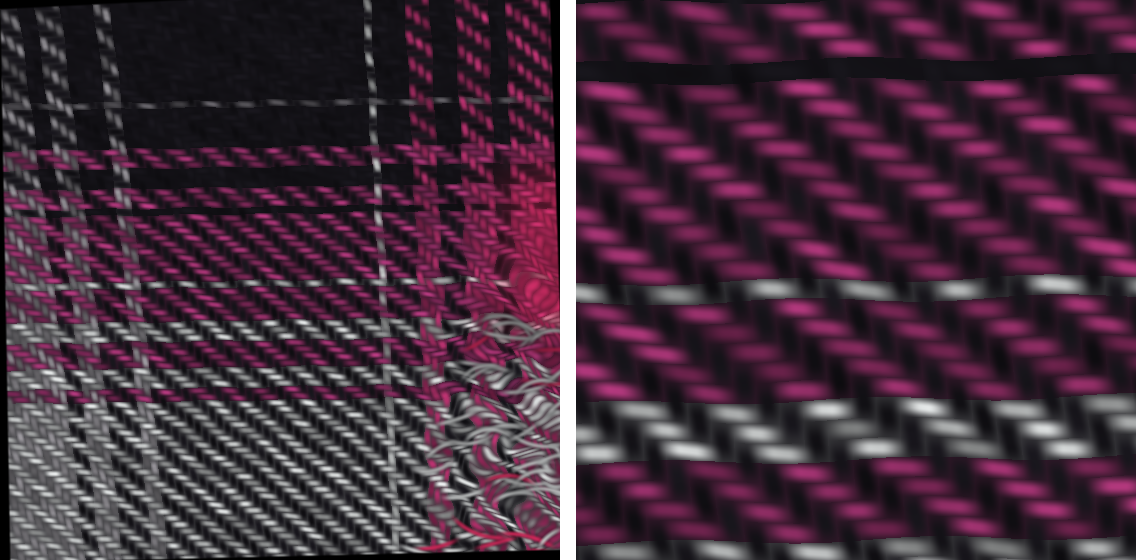
Left, the full canvas; right, a detail of the centre.
Write a Shadertoy shader that draws this texture.

```glsl
// Woven twill plaid in black, grey and magenta, fraying into loose strands at the lower right
#define WARP_COUNT 66.5
#define WEFT_COUNT 84.0
#define STRANDS 40
#define STRAND_WIDTH 0.0036
#define FRAY_WARP 0.013
#define THREAD_VARIATION 0.50
#define BLACK vec3(0.085, 0.078, 0.10)
#define GAP vec3(0.050, 0.045, 0.063)
#define MAGENTA vec3(0.60, 0.19, 0.42)
#define CRIMSON vec3(0.80, 0.15, 0.34)
#define GREY vec3(0.53, 0.52, 0.54)
#define WHITE vec3(0.74, 0.75, 0.75)

float hash(vec2 p) {
    p = fract(p * vec2(0.1031, 0.1137));
    p += dot(p, p.yx + 33.33);
    return fract((p.x + p.y) * p.x * 17.0);
}

float within(float x, float a, float b) { return step(a, x) * step(x, b); }

// One inside radius r, falling to zero over a band of half width w
float soft(float d, float r, float w) { return 1.0 - smoothstep(r - w, r + w, d); }

// Signed distance along a thread from the centre of its nearest float
float floatOffset(float x) { return mod(x + 2.0, 4.0) - 2.0; }

// Vertical stripes
vec3 warpColor(float u) {
    float grey = step(u, 0.025) + within(u, 0.063, 0.103) + within(u, 0.168, 0.202);
    float pink = within(u, 0.728, 0.760) + within(u, 0.815, 0.870) + step(0.897, u);
    vec3 c = mix(BLACK, GREY, grey);
    c = mix(c, mix(MAGENTA, CRIMSON, 0.3), pink);
    return mix(c, WHITE, step(abs(u - 0.650), 0.5 / WARP_COUNT));
}

// Horizontal stripes, with v measured downwards
vec3 weftColor(float v) {
    float pink = within(v, 0.265, 0.302) + within(v, 0.331, 0.367) + within(v, 0.378, 0.710);
    float white = within(v, 0.573, 0.613) + within(v, 0.650, 0.686) + step(0.710, v);
    vec3 c = mix(mix(BLACK, MAGENTA, pink), WHITE, white);
    c = mix(c, GREY, 0.6 * step(abs(v - 0.190), 0.5 / WEFT_COUNT));
    return mix(c, WHITE, step(abs(v - 0.502), 0.5 / WEFT_COUNT));
}

// Two-over, two-under weave in thread units t
vec3 weave(vec2 t) {
    vec2 id = floor(t), f = fract(t) - 0.5;
    float alongWeft = floatOffset(t.x - id.y - 1.0);
    float alongWarp = floatOffset(t.y - id.x - 2.0);
    vec2 weftId = vec2(floor((t.x - id.y + 1.0) / 4.0), id.y) + 50.0;
    vec2 warpId = vec2(id.x, floor((t.y - id.x) / 4.0) + 200.0) + 50.0;
    float weftRandom = hash(weftId), warpRandom = hash(warpId);

    // Rounded, tapered floats of uneven length
    float weftLength = 0.70 + 0.25 * hash(weftId.yx + 9.0);
    float warpLength = 0.70 + 0.25 * hash(warpId.yx + 9.0);
    float weft = soft(abs(alongWeft), weftLength, 0.62) * soft(abs(f.y - 0.13 * alongWeft), 0.34, 0.30);
    float warp = soft(abs(alongWarp), warpLength, 0.62) * soft(abs(f.x - 0.14 * alongWarp), 0.36, 0.30);

    vec3 warpDye = warpColor((id.x + 0.5) / WARP_COUNT);
    vec3 weftDye = weftColor((id.y + 0.5) / WEFT_COUNT);
    vec3 ground = GAP + 0.15 * (warpDye - BLACK) + 0.22 * (weftDye - BLACK) + 0.02;
    vec3 c = mix(ground, warpDye * (1.12 - THREAD_VARIATION * warpRandom), warp);
    return mix(c, weftDye * (1.18 - THREAD_VARIATION * weftRandom), weft);
}

// Curved loose fibres scattered over the frayed corner
vec3 addStrands(vec3 c, vec2 p) {
    for (int i = 0; i < STRANDS; i++) {
        float k = float(i) + 1.0;
        vec4 h = vec4(hash(vec2(k, 3.1)), hash(vec2(k, 17.7)), hash(vec2(k, 41.3)), hash(vec2(k, 73.9)));
        vec2 center = vec2(0.70 + 0.31 * sqrt(h.x), 0.55 + 0.45 * h.y);
        float angle = mix(-0.75, 0.40, h.z);
        vec2 q = mat2(cos(angle), -sin(angle), sin(angle), cos(angle)) * (p - center);
        float bend = mix(-8.0, 10.0, h.w);
        float d = abs(q.y - bend * q.x * q.x) / sqrt(1.0 + 4.0 * bend * bend * q.x * q.x);
        float ends = soft(abs(q.x), 0.022 + 0.026 * h.z, 0.014);
        vec3 dye = mix(WHITE, CRIMSON, step(0.72, fract(h.x * 7.0 + h.w)));
        c = mix(c, GAP, 0.30 * ends * soft(d, 2.0 * STRAND_WIDTH, 1.5 * STRAND_WIDTH));
        c = mix(c, dye * (0.70 + 0.32 * h.y), 0.9 * ends * soft(d, STRAND_WIDTH, STRAND_WIDTH));
    }
    return c;
}

void mainImage(out vec4 fragColor, in vec2 fragCoord) {
    vec2 p = fragCoord / iResolution.xy;
    p.y = 1.0 - p.y;

    // Cloth lies slightly askew, with ripples growing toward the fray
    float fray = smoothstep(0.66, 0.95, p.x) * smoothstep(0.28, 0.65, p.y);
    vec2 ripple = vec2(sin(p.y * 61.0 + 3.0 * sin(p.x * 23.0)), sin(p.x * 47.0 + 2.0 * sin(p.y * 31.0)));
    vec2 cloth = p + FRAY_WARP * fray * ripple + 0.0016 * sin(p.yx * 41.0 + 2.0 * sin(p * 17.0));
    cloth.x -= (0.14 - 0.12 * p.x) * p.y;
    cloth.y += 0.015 * (p.x - 0.5);

    vec3 c = weave(cloth * vec2(WARP_COUNT, WEFT_COUNT));

    // Warmer, denser dye where the magenta stripes cross
    float warm = smoothstep(0.80, 1.0, p.x) * smoothstep(0.24, 0.36, p.y) * soft(p.y, 0.60, 0.06);
    c = mix(c, CRIMSON * (0.55 + 0.8 * c.r), 0.6 * warm);
    c = addStrands(c, p);

    // Uneven dye and fibre mottling
    c *= 0.98 + 0.04 * sin(p.x * 110.0 + 4.0 * sin(p.y * 90.0)) + 0.05 * sin(p.y * 43.0 - p.x * 29.0);

    // Tilted cloth border
    float inset = min(min(p.x - 0.018 * p.y, p.y - 0.016 + 0.05 * p.x),
                      min(0.982 + 0.033 * p.y - p.x, 1.006 - 0.024 * p.x - p.y));
    c *= smoothstep(-0.002, 0.003, inset);
    fragColor = vec4(clamp(c, 0.0, 1.0), 1.0);
}
```
